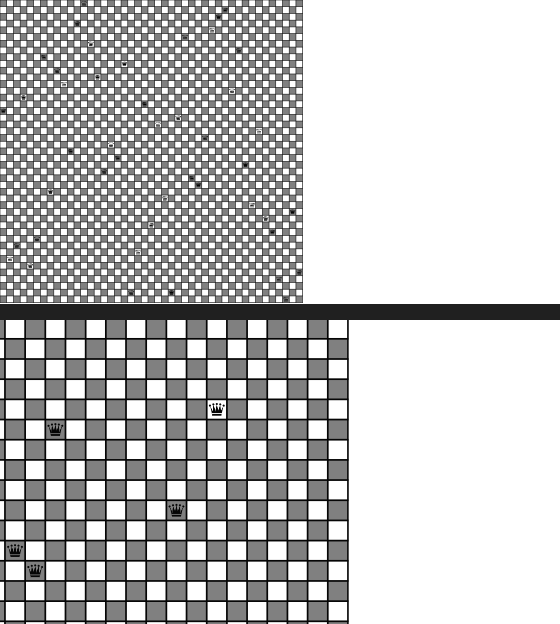
Top, the full canvas; bottom, a detail of the centre.
This pattern is drawn by a Shadertoy shader. Its source:

```glsl
// Square checkerboard at the left of a white page, one small crown in each column and row.

const float CELLS = 45.0;         // cells across and down
const float CELLS_PER_H = 45.2;   // canvas height measured in cells
const float LINE_W = 0.085;       // grid line width, in cells
const vec3 WHITE = vec3(1.0);
const vec3 GREY = vec3(0.5);
const vec3 INK = vec3(0.02);

float hash(float n) {
    return fract(sin(n * 12.9898 + 4.1) * 43758.5);
}

// Sorting key of a column: random, with a slow wave across the board.
float columnKey(float col) {
    return hash(col) + 0.45 * cos(6.2832 * (col - 22.0) / 21.0);
}

// The rank of a column's key gives every column its own row.
float crownRow(float col) {
    float key = columnKey(col);
    float rank = 0.0;
    for (float other = 0.0; other < CELLS; other++) {
        rank += step(columnKey(other), key) * step(0.5, abs(other - col));
    }
    return rank;
}

// Share of a pixel of width px covered by a band centred at distance d.
float bandCoverage(float d, float width, float px) {
    float lo = max(d - 0.5 * px, -0.5 * width);
    float hi = min(d + 0.5 * px, 0.5 * width);
    return clamp((hi - lo) / px, 0.0, 1.0);
}

float edgeCoverage(float d, float px) {
    return clamp(0.5 - d / px, 0.0, 1.0);
}

// Distance to the nearest grid line on each axis.
vec2 lineDistance(vec2 g) {
    return abs(g - floor(g + 0.5));
}

// Smoothed alternation: +1 on even cells, -1 on odd ones.
float checker(vec2 g, float px) {
    vec2 parity = 1.0 - 2.0 * mod(floor(g), 2.0);
    vec2 s = parity * min(vec2(1.0), 2.0 * lineDistance(g) / px);
    return s.x * s.y;
}

// Crown centred on the origin, y up, in cell units.
float crownDistance(vec2 p) {
    float halfWidth = 0.22 + 0.22 * (p.y + 0.31);
    float u = p.x / halfWidth;
    float valley = 2.0 * abs(fract(2.0 * u + 0.5) - 0.5);
    float top = 0.23 - 0.28 * valley - 0.07 * u * u;
    float d = max(abs(p.x) - halfWidth, 0.4 * (p.y - top));
    d = max(d, -0.31 - p.y);
    d = max(d, 0.02 - abs(p.y + 0.2));            // light stripe on the base
    for (float i = -2.0; i <= 2.0; i++) {         // beads on the tips
        vec2 tip = vec2(0.17 * i, 0.27 - 0.02 * i * i);
        d = min(d, length(p - tip) - 0.05);
    }
    return d;
}

void mainImage(out vec4 fragColor, in vec2 fragCoord) {
    // Cell coordinates, counted right and down from the top left corner
    float px = CELLS_PER_H / iResolution.y;
    vec2 g = vec2(fragCoord.x, iResolution.y - fragCoord.y) * px;
    vec2 cell = floor(g);

    // Checkered cells
    vec3 color = mix(WHITE, GREY, 0.5 + 0.5 * checker(g, px));

    // Crowns
    if (cell.x < CELLS && cell.y == crownRow(cell.x)) {
        vec2 p = (g - cell - 0.5) * vec2(1.0, -1.0);
        color = mix(color, INK, edgeCoverage(crownDistance(p), px));
    }

    // Grid lines
    vec2 d = lineDistance(g);
    float gap = (1.0 - bandCoverage(d.x, LINE_W, px)) * (1.0 - bandCoverage(d.y, LINE_W, px));
    color = mix(INK, color, gap);

    // White page beyond the board
    float limit = CELLS + 0.5 * LINE_W;
    float inside = edgeCoverage(g.x - limit, px) * edgeCoverage(g.y - limit, px);
    fragColor = vec4(mix(WHITE, color, inside), 1.0);
}
```
